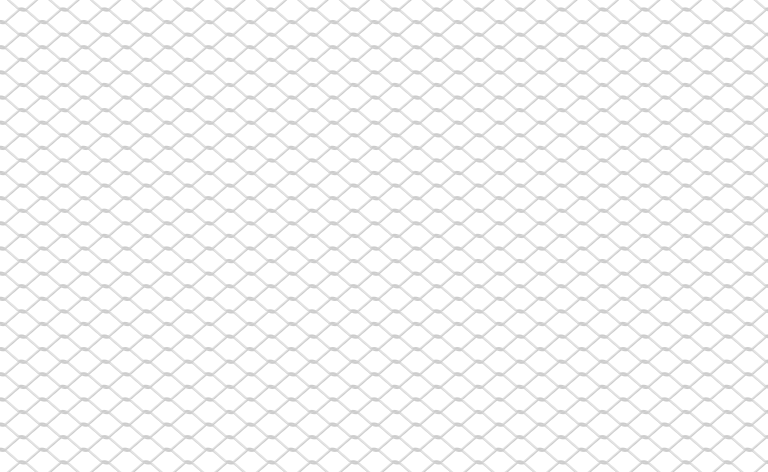
A Shadertoy shader for this pattern:

```glsl
// Chain-link fence in pale grey wire on white.
// Each cell is folded into one quadrant holding a single strand; twisted
// knots sit at the cell centre and corners. Units: percent of canvas height.

const vec2 PITCH = vec2(8.79, 5.33);      // cell size, knot to knot
const vec2 ANCHOR = vec2(4.78, 97.98);    // position of one knot
const vec2 KNOT_RADIUS = vec2(0.92, 0.43);
const float KNOT_TILT = 0.14;             // downward slope of a knot to the right
const float KNOT_REACH = 0.66;            // where strands leave a knot
const float WIRE_RADIUS = 0.245;
const float SEAM_RADIUS = 0.05;
const float RISING_SHADE = -0.02;         // shade edge height, rising strands
const float FALLING_SHADE = -0.15;        // shade edge height, falling strands

const vec3 BACKGROUND = vec3(1.0);
const vec3 WIRE_LIGHT = vec3(0.89);
const vec3 WIRE_DARK = vec3(0.80);

// Antialiased coverage of a signed distance
float coverage(float dist, float pixel) {
    return clamp(0.5 - dist / pixel, 0.0, 1.0);
}

// Position relative to the nearest point of a rectangular lattice
vec2 repeatCell(vec2 p) {
    return p - PITCH * floor(p / PITCH + 0.5);
}

// x: signed offset across the strand, y: distance to its centre line
vec2 strandDistance(vec2 p, vec2 start, vec2 end) {
    vec2 span = end - start;
    vec2 rel = p - start;
    float t = clamp(dot(rel, span) / dot(span, span), 0.0, 1.0);
    float across = dot(rel, normalize(vec2(-span.y, span.x)));
    return vec2(across, length(rel - span * t));
}

// Dark twisted knot with a thin, light S-shaped seam
vec3 paintKnot(vec3 color, vec2 p, float pixel) {
    p.y += KNOT_TILT * p.x;
    float body = (length(p / KNOT_RADIUS) - 1.0) * KNOT_RADIUS.y;
    float wave = 0.16 * sin(3.4 * p.x);
    float seam = max(abs(p.y - wave) - SEAM_RADIUS, body + 0.1);
    color = mix(color, WIRE_DARK, coverage(body, pixel));
    return mix(color, WIRE_LIGHT, 0.5 * coverage(seam, pixel));
}

void mainImage(out vec4 fragColor, in vec2 fragCoord) {
    float pixel = 100.0 / iResolution.y;
    vec2 p = fragCoord * pixel - ANCHOR;
    vec2 cell = repeatCell(p);
    vec2 halfPitch = 0.5 * PITCH;

    // Strand from the centre knot to a corner knot
    vec2 start = vec2(KNOT_REACH, 0.0);
    vec2 end = vec2(halfPitch.x - KNOT_REACH, halfPitch.y);
    vec2 strand = strandDistance(abs(cell), start, end);
    float height = cell.y < 0.0 ? -strand.x : strand.x;

    // Shade the underside, more broadly on rising strands
    float edge = cell.x * cell.y > 0.0 ? RISING_SHADE : FALLING_SHADE;
    vec3 wire = mix(WIRE_LIGHT, WIRE_DARK, coverage(height - edge, pixel));
    vec3 color = mix(BACKGROUND, wire, coverage(strand.y - WIRE_RADIUS, pixel));

    // Knots of both interleaved lattices
    color = paintKnot(color, cell, pixel);
    color = paintKnot(color, repeatCell(p + halfPitch), pixel);

    fragColor = vec4(color, 1.0);
}
```
